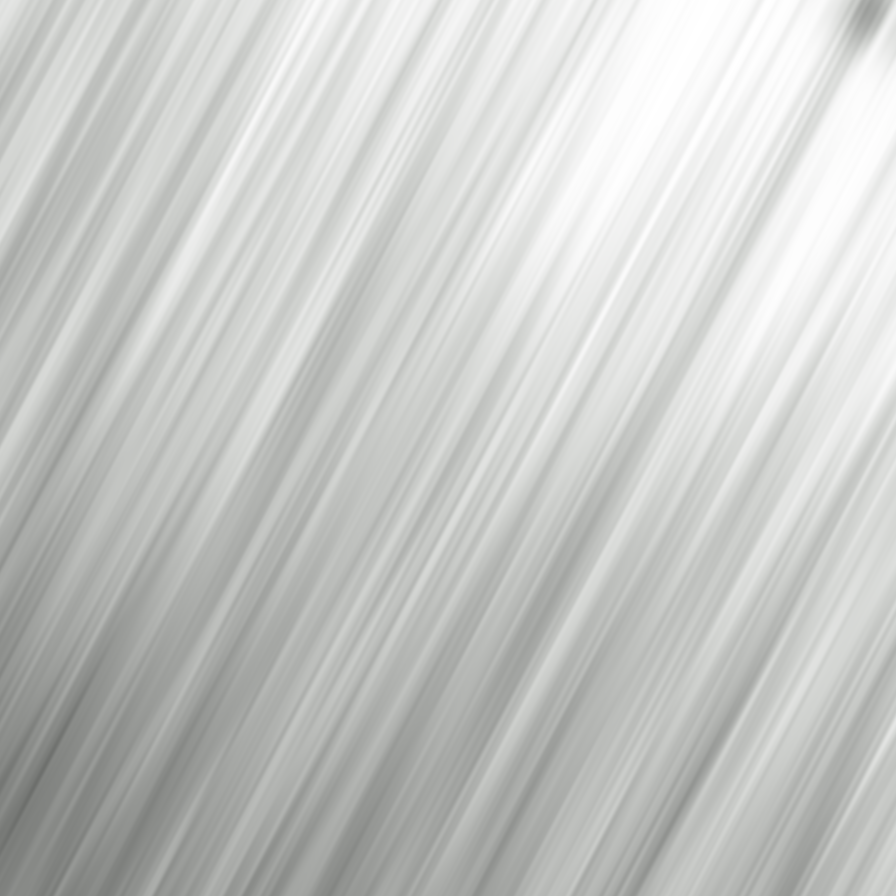
Write a Shadertoy shader that draws this texture.

```glsl
// Brushed silver: soft diagonal streaks over a broad light gradient.
// Layers of stretched noise, each column shifted at random along the brush
// direction, are added to a tone that runs from shadow to a bright corner.

const float BRUSH_ANGLE = 1.085;
const vec3 SHADOW_TINT = vec3(-0.002, 0.006, -0.005);
const vec2 GLOW_CENTRE = vec2(0.88, 0.84);
const vec2 SHADE_CENTRE = vec2(0.0, 0.08);
const vec2 SMUDGE_CENTRE = vec2(0.975, 0.985);

// Integer hash of a cell, 0 to 1
float hash(ivec2 cell, int seed) {
    uint h = uint(cell.x) * 1597334677u ^ uint(cell.y) * 3812015801u;
    h ^= uint(seed) * 2654435769u;
    h = (h ^ (h >> 16)) * 2246822519u;
    h = (h ^ (h >> 13)) * 3266489917u;
    h ^= h >> 16;
    return float(h >> 8) / 16777216.0;
}

// Smooth 1D noise along one column, with a random start
float columnNoise(int column, float along, int seed) {
    float t = along + 7.0 * hash(ivec2(column, 99), seed);
    int cell = int(floor(t));
    float a = hash(ivec2(column, cell), seed);
    float b = hash(ivec2(column, cell + 1), seed);
    return mix(a, b, smoothstep(0.0, 1.0, fract(t)));
}

// Noise blended between neighbouring columns, -0.5 to 0.5
float streakNoise(vec2 q, int seed) {
    int column = int(floor(q.x));
    float a = columnNoise(column, q.y, seed);
    float b = columnNoise(column + 1, q.y, seed);
    return mix(a, b, smoothstep(0.0, 1.0, fract(q.x))) - 0.5;
}

// Round soft spot, 1 at its centre
float softSpot(vec2 p, vec2 centre, float radius) {
    vec2 d = (p - centre) / radius;
    return exp(-dot(d, d));
}

// Streak layers from wide to hair-thin, faded where finer than a pixel
float brushStreaks(vec2 q, float resolution) {
    float total = 0.0;
    float frequency = 23.0;
    float stretch = 1.6;
    float weight = 0.115;
    for (int i = 0; i < 5; i++) {
        float visible = smoothstep(0.8, 2.0, resolution / frequency);
        total += weight * visible * streakNoise(q * vec2(frequency, stretch), i + 1);
        frequency *= 1.75;
        stretch *= 1.25;
        weight *= 0.90;
    }
    return total;
}

// Broad light, rising from lower left to upper right
float baseTone(vec2 p) {
    float tone = 0.590 + 0.16 * p.x + 0.24 * p.y;
    tone += 0.06 * softSpot(p, GLOW_CENTRE, 0.30);
    tone -= 0.08 * softSpot(p, SHADE_CENTRE, 0.25);
    return tone;
}

// Rolls bright tones off gently below white
float softenHighlights(float tone, float softness) {
    return 1.0 - softness * log(1.0 + exp((1.0 - tone) / softness));
}

void mainImage(out vec4 fragColor, in vec2 fragCoord) {
    vec2 p = fragCoord / iResolution.xy;
    vec2 brush = vec2(cos(BRUSH_ANGLE), sin(BRUSH_ANGLE));
    vec2 q = vec2(dot(p, vec2(brush.y, -brush.x)), dot(p, brush));

    // Light, soft clouding and streaks
    float tone = baseTone(p);
    tone += 0.04 * streakNoise(q * vec2(6.0, 4.0), 21);
    tone += brushStreaks(q, iResolution.y);
    tone = softenHighlights(tone, 0.03);

    // Small dark smudge in the bright corner, broken up by the brushing
    float smudge = softSpot(p, SMUDGE_CENTRE, 0.045);
    tone -= smudge * (0.20 + 0.35 * streakNoise(q * vec2(90.0, 6.0), 31));

    // Slight green-grey tint that vanishes towards white
    float shade = smoothstep(1.0, 0.8, tone);
    vec3 color = vec3(tone) + SHADOW_TINT * shade;
    fragColor = vec4(clamp(color, 0.0, 1.0), 1.0);
}
```
